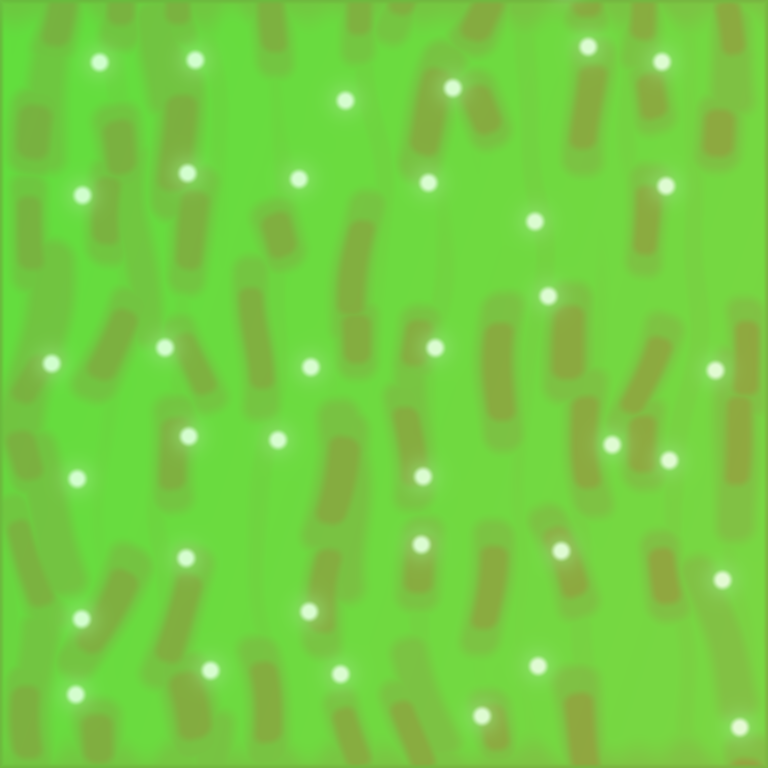
A three.js fragment shader for this texture:

```glsl
// Meadow of smeared vertical strokes: brown dabs inside soft dull streaks on
// bright green, dotted with glowing pale specks. Strokes are rounded boxes
// scattered over a jittered cell grid; specks are cellular noise.
varying vec2 vUv;

vec2 hash2(vec2 cell, float seed) {
  vec2 q = vec2(dot(cell, vec2(127.1, 311.7)), dot(cell, vec2(269.5, 183.3)));
  return fract(sin(q + seed * 17.3) * 43758.55);
}

float roundedBox(vec2 p, vec2 halfSize, float corner) {
  vec2 q = abs(p) - halfSize + corner;
  return length(max(q, 0.0)) + min(max(q.x, q.y), 0.0) - corner;
}

// Strongest coverage by the tilted strokes in the neighbouring cells
float strokes(vec2 p, vec2 grid, vec2 halfSize, float maxTilt, float soft, float keep, float seed) {
  float cover = 0.0;
  for (int j = -1; j <= 1; j++) {
    for (int i = -1; i <= 1; i++) {
      vec2 cell = floor(p * grid) + vec2(float(i), float(j));
      vec2 jitter = hash2(cell, seed) - 0.5;
      vec2 shape = hash2(cell, seed + 1.0);
      vec2 kind = hash2(cell, seed + 2.0);
      vec2 d = p - (cell + 0.5 + jitter * vec2(0.45, 0.55)) / grid;
      float lean = shape.x * 2.0 - 1.0;
      float angle = lean * abs(lean) * maxTilt;
      float c = cos(angle), s = sin(angle);
      d = vec2(c * d.x - s * d.y, s * d.x + c * d.y);
      vec2 size = halfSize * vec2(mix(0.85, 1.15, kind.y), mix(0.6, 1.35, shape.y));
      float edge = roundedBox(d, size, size.x * 0.8);
      float strength = mix(0.85, 1.0, kind.y) * step(kind.x, keep);
      cover = max(cover, strength * (1.0 - smoothstep(-soft, soft, edge)));
    }
  }
  return cover;
}

// Distance to the nearest speck centre
float speckDistance(vec2 p, vec2 grid) {
  float nearest = 1.0;
  for (int j = -1; j <= 1; j++) {
    for (int i = -1; i <= 1; i++) {
      vec2 cell = floor(p * grid) + vec2(float(i), float(j));
      vec2 centre = (cell + 0.5 + (hash2(cell, 9.0) - 0.5) * 0.7) / grid;
      nearest = min(nearest, length(p - centre));
    }
  }
  return nearest;
}

void main() {
  // Layered sines bend the strokes a little
  vec2 p = vUv;
  p.x += 0.006 * sin(p.y * 17.0 + p.x * 9.0) + 0.003 * sin(p.y * 31.0 - p.x * 14.0);

  // Every tone warms toward the lower right
  float warmth = clamp(vUv.x * 0.75 + (1.0 - vUv.y) * 0.25, 0.0, 1.0);
  vec3 brightGreen = mix(vec3(0.38, 0.87, 0.24), vec3(0.48, 0.84, 0.26), warmth);
  vec3 dullGreen = mix(vec3(0.43, 0.77, 0.25), vec3(0.52, 0.745, 0.27), warmth);
  vec3 brown = mix(vec3(0.46, 0.70, 0.25), vec3(0.59, 0.64, 0.25), warmth);

  // Dull streaks: halos around the dabs, loose ones between, faint bands, frayed rim
  vec2 dabGrid = vec2(10.0, 6.5);
  float halos = strokes(p, dabGrid, vec2(0.027, 0.080), 0.5, 0.011, 0.83, 21.0);
  float loose = strokes(p, vec2(8.0, 4.0), vec2(0.026, 0.110), 0.3, 0.012, 0.50, 3.0);
  float bands = sin(p.x * 58.0 + 1.5 * sin(p.y * 6.0)) + sin(p.x * 93.0 - 1.2 * sin(p.y * 9.0 + 2.0));
  float fray = smoothstep(0.45, 0.5, abs(vUv.y - 0.5) + 0.008 * bands);
  float dull = max(max(halos, loose), max(0.25 * smoothstep(0.5, 1.7, bands), 0.8 * fray));
  vec3 color = mix(brightGreen, dullGreen, dull);

  // Brown dabs with slightly blurred edges
  float dabs = strokes(p, dabGrid, vec2(0.0175, 0.049), 0.5, 0.007, 0.83, 21.0);
  color = mix(color, brown, dabs);

  // Dim rim of the canvas
  vec2 rim = min(vUv, 1.0 - vUv);
  color = mix(dullGreen * 0.95, color, smoothstep(0.0, 0.007, min(rim.x, rim.y)));

  // Pale specks with a small halo
  float speck = speckDistance(vUv, vec2(6.0, 6.2));
  color = mix(color, vec3(0.58, 0.89, 0.47), 0.6 * exp(-pow(speck / 0.022, 2.0)));
  vec3 pale = mix(vec3(0.80, 1.0, 0.80), vec3(0.90, 0.98, 0.83), warmth);
  color = mix(color, pale, 1.0 - smoothstep(0.006, 0.0155, speck));

  gl_FragColor = vec4(color, 1.0);
}
```
